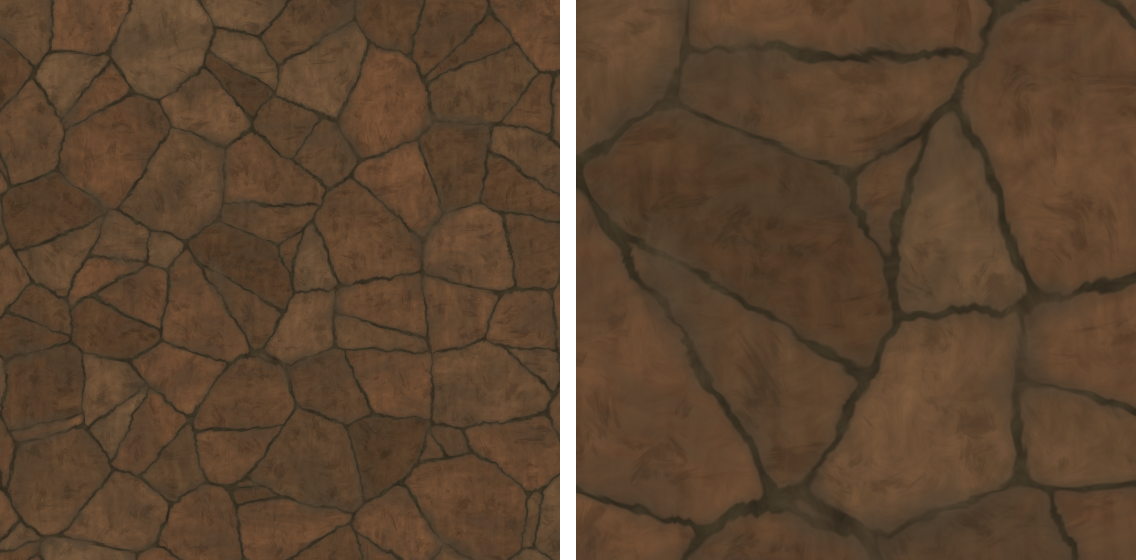
Left: the whole. Right: its middle third, enlarged.
Reproduce this texture procedurally as a Shadertoy shader.

```glsl
// Crazy paving: irregular brown flagstones set in thin, ragged, mossy joints.
// A weighted Voronoi diagram gives straight-sided stones of mixed size, some
// split in two; layered sines add wobbly edges, stains and fine grain.

const float STONES_ACROSS = 7.8;
const float SPLIT_CHANCE = 0.36;

const vec3 UMBER  = vec3(0.305, 0.220, 0.145);
const vec3 SIENNA = vec3(0.425, 0.292, 0.195);
const vec3 OCHRE  = vec3(0.415, 0.322, 0.225);
const vec3 DUST   = vec3(0.325, 0.265, 0.198);
const vec3 MOSS   = vec3(0.210, 0.180, 0.125);

struct Stone {
    vec2 id;      // seed for the tint
    float edge;   // distance to the joint, in canvas units
};

vec3 hash3(vec2 p) {
    vec3 q = fract(vec3(p.xyx) * vec3(0.1031, 0.1030, 0.0973));
    q += dot(q, q.yxz + 33.33);
    return fract((q.xxy + q.yzz) * q.zyx);
}

// Rotated, warped octaves of sines, roughly -1 to 1.
float layeredSines(vec2 p, int octaves) {
    mat2 turn = mat2(0.80, 0.60, -0.60, 0.80);
    float sum = 0.0;
    float amplitude = 0.55;
    for (int i = 0; i < octaves; i++) {
        p = turn * p * 1.75 + 1.7;
        p += 0.9 * sin(p.yx * 0.63 + sum);
        sum += amplitude * sin(p.x) * sin(p.y + 0.7 * sin(p.x * 0.8)) * 1.4;
        amplitude *= 0.72;
    }
    return sum;
}

// Site position in xy, weight in z: heavy sites make large stones.
vec3 stoneSite(vec2 cell) {
    vec3 r = hash3(cell);
    return vec3(cell + r.xy, 0.58 * r.z);
}

float power(vec2 p, vec3 site) {
    vec2 d = p - site.xy;
    return dot(d, d) - site.z;
}

Stone findStone(vec2 p, float cornerRadius) {
    vec2 base = floor(p);
    vec2 id = base;
    vec3 home = vec3(0.0);
    float best = 1e5;
    for (int y = -2; y <= 2; y++)
    for (int x = -2; x <= 2; x++) {
        vec2 cell = base + vec2(x, y);
        vec3 site = stoneSite(cell);
        float w = power(p, site);
        if (w < best) { best = w; home = site; id = cell; }
    }

    // Smooth minimum of the distances to all sides rounds the corners.
    float sum = 0.0;
    for (int y = -2; y <= 2; y++)
    for (int x = -2; x <= 2; x++) {
        vec2 cell = base + vec2(x, y);
        if (cell == id) continue;
        vec3 site = stoneSite(cell);
        float side = (power(p, site) - best) / (2.0 * distance(site.xy, home.xy));
        sum += exp(-side / cornerRadius);
    }

    // Some stones are cut once more, leaving slivers and wedges.
    vec3 r = hash3(id + 57.0);
    if (r.x < SPLIT_CHANCE) {
        float angle = 6.2832 * r.y;
        float cut = dot(p - home.xy, vec2(cos(angle), sin(angle))) - 0.4 * (r.z - 0.5);
        sum += exp(-abs(cut) / cornerRadius);
        if (cut > 0.0) id += 131.0;
    }
    return Stone(id, -log(max(sum, 1e-30)) * cornerRadius / STONES_ACROSS);
}

vec3 stoneTint(vec2 id) {
    vec3 r = hash3(id + 211.0);
    vec3 tint = mix(UMBER, SIENNA, pow(r.x, 0.75));
    return mix(tint, OCHRE, 0.8 * r.y * r.y);
}

// Cloudy stains, fine grain and faint upright streaks.
vec3 weather(vec3 tint, vec2 uv, vec2 seed) {
    vec2 shift = 9.0 * hash3(seed).xy;
    float cloud = layeredSines(uv * 12.0 + shift, 5);
    float grain = layeredSines(uv * 90.0 + shift, 5);
    float streak = layeredSines(uv * vec2(110.0, 22.0) + shift, 3);
    float stain = smoothstep(0.2, 1.2, layeredSines(uv * 38.0 - shift, 6));
    tint *= 1.0 + 0.085 * cloud + 0.055 * grain + 0.03 * streak;
    tint = mix(tint, DUST, 0.4 * smoothstep(-0.1, 1.0, 0.3 * grain - cloud));
    return tint * (1.0 - 0.14 * stain);
}

void mainImage(out vec4 fragColor, in vec2 fragCoord) {
    vec2 uv = fragCoord / iResolution.y;
    float pixel = 1.0 / iResolution.y;

    vec2 wobble = vec2(layeredSines(uv * 21.0, 5), layeredSines(uv.yx * 21.0 + 5.0, 5));
    Stone stone = findStone((uv + 0.0036 * wobble) * STONES_ACROSS, 0.02);
    vec3 color = weather(stoneTint(stone.id), uv, stone.id);

    // Dusty, slightly shaded rims; a few joints are smeared with earth.
    float ragged = layeredSines(uv * 55.0 + 2.0, 5);
    float smear = smoothstep(0.3, 1.0, layeredSines(uv * 8.0 + 3.0, 4));
    float rimWidth = 0.011 + 0.012 * smear + 0.003 * ragged;
    float rim = 1.0 - smoothstep(0.001, rimWidth, stone.edge);
    color = mix(color, DUST * (0.94 + 0.08 * ragged), rim * (0.6 + 0.25 * smear));

    // Mossy joints of uneven width and depth, worn away in places.
    float wear = layeredSines(uv * 19.0 + 8.0, 4);
    float halfWidth = 0.0023 + 0.0011 * wear + 0.0007 * ragged;
    float soft = max(0.0013, pixel);
    float joint = 1.0 - smoothstep(halfWidth - soft, halfWidth + soft, stone.edge);
    float depth = (0.9 + 0.25 * min(wear, 0.0)) * (1.0 - 0.55 * smear);
    vec3 mortar = MOSS * (1.0 + 0.16 * ragged);
    color = mix(color, mortar, joint * depth);

    fragColor = vec4(color, 1.0);
}
```
